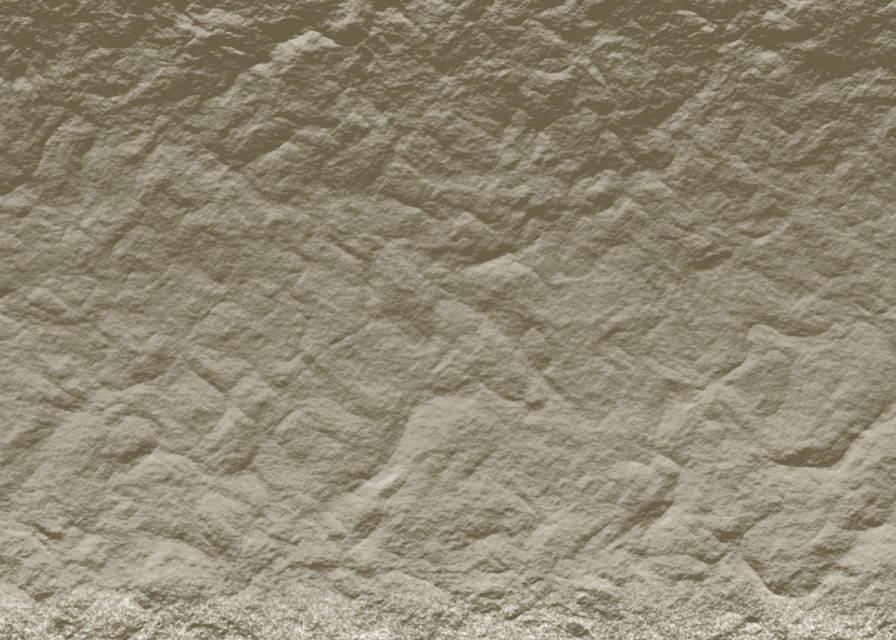
This texture is drawn by a Shadertoy shader. Its source:

```glsl
// Rough sandy rock relief lit from above, dark at the top and pale with white grit at the bottom.

#define DARK vec3(0.44, 0.40, 0.31)
#define LIGHT vec3(0.77, 0.75, 0.69)
#define BUMP_FREQ 6.3      // cells of the largest bumps per canvas height
#define OCTAVES 6
#define GAIN 0.50          // height kept by each finer octave
#define LATTICE_SLANT 0.88 // flattens the diagonal cells
#define WARP 0.055         // bending of the large bumps
#define RELIEF 0.165       // shading contrast in the middle
#define FLOOR_TONE -0.06   // darkest shadow
#define CEILING_TONE 0.70  // start of the compressed highlights
#define GRIT_FREQ 350.0
#define GRIT_HEIGHT 0.13   // band of white grit along the bottom

// Integer hash of a lattice point, 0 to 1
float hash(vec2 cell) {
    uvec2 k = uvec2(ivec2(cell)) * uvec2(1597u, 3571u);
    uint n = (k.x ^ (k.y << 7u)) * 74773u + k.y;
    n = (n ^ (n >> 15u)) * 48271u;
    n = (n ^ (n >> 13u)) * 69621u;
    n ^= n >> 16u;
    return float(n & 65535u) / 65535.0;
}

// Value noise; facet 0 is smooth, facet 1 has straight sides and sharp edges
float valueNoise(vec2 p, float facet) {
    vec2 cell = floor(p);
    vec2 f = p - cell;
    f = mix(f * f * (3.0 - 2.0 * f), f, facet);
    float low = mix(hash(cell), hash(cell + vec2(1, 0)), f.x);
    float high = mix(hash(cell + vec2(0, 1)), hash(cell + vec2(1, 1)), f.x);
    return mix(low, high, f.y);
}

vec2 bendNoise(vec2 p) {
    return vec2(valueNoise(p + 31.0, 0.0), valueNoise(p + 77.0, 0.0)) - 0.5;
}

// Folded bumps at large scale, diagonal cross-hatched facets at fine scale
float rockHeight(vec2 p) {
    vec2 bend = bendNoise(p * 9.0) + 0.45 * bendNoise(p * 23.0);
    float height = 0.0;
    float freq = BUMP_FREQ;
    float amp = 1.0 / BUMP_FREQ;
    for (int i = 0; i < OCTAVES; i++) {
        float fine = float(i) / float(OCTAVES - 1);
        vec2 q = p + WARP * bend * (1.0 - fine);
        q = vec2(LATTICE_SLANT * q.x + q.y, q.y - LATTICE_SLANT * q.x);
        float n = valueNoise(q * freq + 19.7 * float(i), 0.8 * smoothstep(0.3, 0.8, fine));
        float centred = 2.0 * n - 1.0;
        float folded = 0.5 * sqrt(centred * centred + 0.001);
        height += amp * mix(folded, n, smoothstep(0.25, 0.85, fine));
        freq *= 2.03;
        amp *= GAIN;
    }
    return height;
}

void mainImage(out vec4 fragColor, in vec2 fragCoord) {
    vec2 p = fragCoord / iResolution.y;

    // Slope towards the light above
    vec2 stepUp = vec2(-0.0003, 0.0013);
    float slope = (rockHeight(p - stepUp) - rockHeight(p + stepUp)) / (2.0 * length(stepUp));

    // Tone falls with height; contrast grows towards both ends
    float base = 0.71 - 0.66 * p.y;
    float edge = 2.0 * p.y - 1.0;
    float contrast = RELIEF + edge * edge * (edge < 0.0 ? 0.18 : 0.13);
    float tone = base + contrast * slope;

    // Compress highlights
    tone = min(tone, CEILING_TONE + 0.45 * (tone - CEILING_TONE));

    // White grit gathers on the lit parts at the bottom
    float grit = valueNoise(p * GRIT_FREQ, 1.0) - 0.4;
    float band = 1.0 - smoothstep(0.0, GRIT_HEIGHT, p.y);
    float lit = smoothstep(0.1, 0.5, tone);
    tone += grit * (0.06 + 0.95 * band * lit);

    // Flatten the deepest shadows
    vec3 color = mix(DARK, LIGHT, max(tone, FLOOR_TONE));
    fragColor = vec4(clamp(color, 0.0, 1.0), 1.0);
}
```
